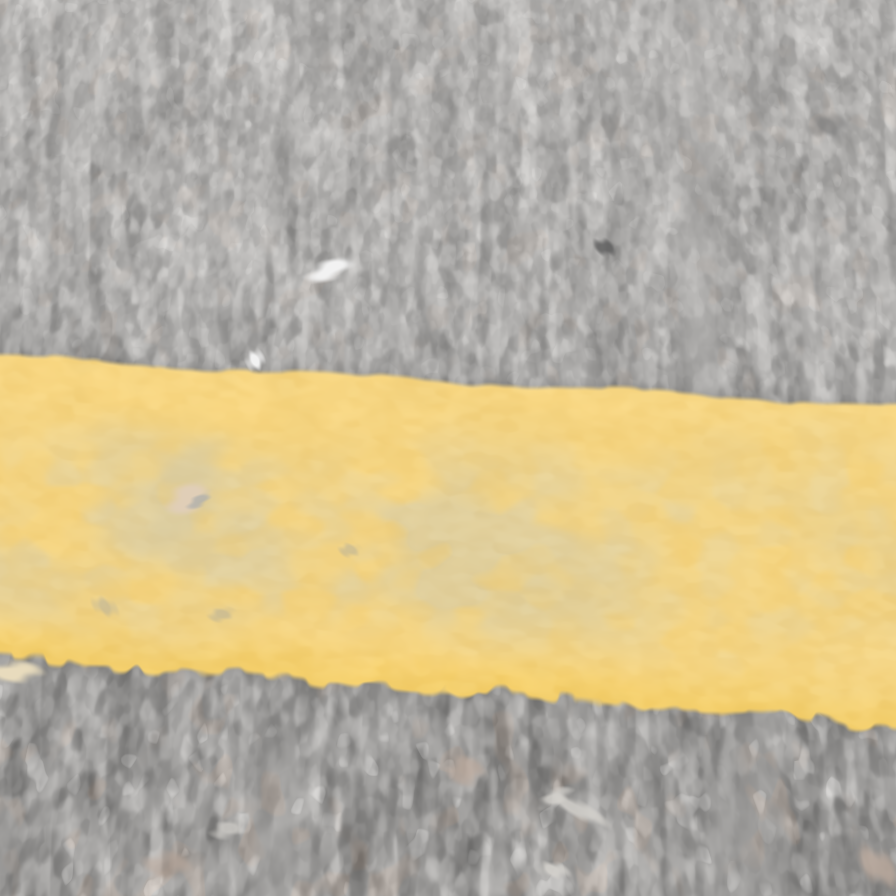
Reproduce this texture procedurally as a WebGL 1 fragment shader.

```glsl
precision highp float;
uniform vec2 u_resolution;

vec2 hash2(vec2 c) {
  return fract(sin(vec2(dot(c, vec2(127.1, 311.7)), dot(c, vec2(269.5, 183.3)))) * 43758.5);
}

// Cellular noise whose cell values blend into soft grains, 0 to 1
float grains(vec2 p) {
  vec2 cell = floor(p);
  float sum = 0.0, weight = 0.0;
  for (int j = -1; j <= 1; j++) {
    for (int i = -1; i <= 1; i++) {
      vec2 c = cell + vec2(float(i), float(j));
      vec2 d = c + hash2(c) - p;
      float w = exp(-5.0 * dot(d, d));
      sum += w * hash2(c + 37.0).x;
      weight += w;
    }
  }
  return sum / weight;
}

// Soft mask of a rotated, ragged ellipse
float fleck(vec2 p, vec2 center, vec2 radius, float angle) {
  vec2 d = p - center;
  float c = cos(angle), s = sin(angle);
  d = vec2(c * d.x + s * d.y, c * d.y - s * d.x) / radius;
  float ragged = 0.15 * sin(d.x * 5.0 + d.y * 3.0 + center.x * 40.0);
  return 1.0 - smoothstep(0.4, 1.35, length(d) + ragged);
}

vec3 asphalt(vec2 p) {
  // Grains grow larger toward the bottom and stretch vertically
  vec2 q = vec2((p.x - 0.5) * (85.0 + 30.0 * p.y), p.y * (42.0 + 14.0 * p.y));
  float coarse = grains(q);
  float fine = grains(q * vec2(1.6, 1.9) + 19.0);
  float streak = grains(vec2(p.x * 90.0, p.y * 13.0) + 51.0);
  float patches = grains(p * vec2(11.0, 7.0) + 8.0);

  // Smooth vertical tracks with less grain
  float track = 0.7 * exp(-pow((p.x - 0.78) / 0.026, 2.0)) * smoothstep(0.5, 0.6, p.y)
    + 0.8 * (fleck(p, vec2(0.305, 0.07), vec2(0.035, 0.11), 0.0)
    + fleck(p, vec2(0.835, 0.09), vec2(0.045, 0.12), 0.0));
  float contrast = mix(1.2, 0.85, p.y) * (1.0 - 0.7 * min(track, 1.0));
  float relief = 0.16 * (coarse - 0.5) + 0.07 * (fine - 0.5) + 0.13 * (streak - 0.5);
  float tone = mix(0.605, 0.69, smoothstep(0.15, 0.85, p.y));
  tone += relief * contrast + 0.05 * (patches - 0.5);
  vec3 col = tone * vec3(1.005, 0.998, 0.988);

  // Scattered warm and pale aggregate
  float stones = grains(q * vec2(0.6, 0.8) + 73.0);
  float pale = grains(q * vec2(0.9, 1.2) + 131.0);
  float lower = 1.0 - smoothstep(0.1, 0.4, p.y);
  col += vec3(0.035, 0.012, -0.005) * smoothstep(0.7, 0.9, stones) * mix(0.5, 1.0, lower);
  col += 0.09 * smoothstep(0.72, 0.92, pale) * mix(0.4, 1.0, lower);

  // Larger stones and pits
  vec3 sandy = vec3(0.73, 0.66, 0.61);
  col = mix(col, sandy, 0.7 * fleck(p, vec2(0.52, 0.14), vec2(0.020, 0.016), 0.4));
  col = mix(col, sandy, 0.8 * fleck(p, vec2(0.98, 0.033), vec2(0.028, 0.015), -0.7));
  col = mix(col, sandy, 0.6 * fleck(p, vec2(0.185, 0.035), vec2(0.026, 0.014), 0.1));
  vec3 chalk = vec3(0.83, 0.82, 0.80);
  col = mix(col, chalk, 0.8 * fleck(p, vec2(0.645, 0.097), vec2(0.037, 0.008), -0.45));
  col = mix(col, chalk, 0.8 * fleck(p, vec2(0.62, 0.11), vec2(0.018, 0.008), 0.5));
  col = mix(col, chalk, 0.9 * fleck(p, vec2(0.618, 0.029), vec2(0.016, 0.008), -0.2));
  col = mix(col, chalk, 0.7 * fleck(p, vec2(0.255, 0.075), vec2(0.018, 0.009), 0.3));
  col = mix(col, vec3(0.36), 0.8 * fleck(p, vec2(0.675, 0.724), vec2(0.013, 0.008), -0.3));
  col = mix(col, vec3(0.50), 0.7 * fleck(p, vec2(0.925, 0.86), vec2(0.019, 0.012), 0.0));
  return col;
}

vec3 paint(vec2 p, float depth) {
  float cloud = grains(p * vec2(10.0, 16.0) + 5.0);
  float mottle = grains(p * vec2(34.0, 44.0) + 27.0);
  float brush = grains(p * vec2(60.0, 110.0) + vec2(0.0, p.x * 7.0));
  vec3 col = mix(vec3(0.965, 0.835, 0.505), vec3(0.955, 0.81, 0.42), smoothstep(0.83, 1.0, depth));

  // Worn haze through the middle, strongest at the left
  float haze = fleck(p, vec2(0.24, 0.40), vec2(0.48, 0.11), -0.08) * 0.75
    + fleck(p, vec2(0.80, 0.39), vec2(0.42, 0.14), -0.08) * 0.45;
  float wear = haze * smoothstep(0.15, 0.85, 0.5 * cloud + 0.5 * mottle);
  col = mix(col, vec3(0.855, 0.80, 0.63), min(1.2 * wear, 0.8));
  col += 0.025 * (mottle - 0.5) + 0.03 * (brush - 0.5) * vec3(0.6, 1.0, 1.6);

  // Scuff and small bare spots
  col = mix(col, vec3(0.84, 0.79, 0.63), 0.5 * fleck(p, vec2(0.205, 0.45), vec2(0.075, 0.03), 1.1));
  col = mix(col, vec3(0.88, 0.81, 0.74), 0.85 * fleck(p, vec2(0.209, 0.444), vec2(0.024, 0.015), 0.7));
  col = mix(col, vec3(0.69, 0.69, 0.68), 0.8 * fleck(p, vec2(0.222, 0.441), vec2(0.014, 0.006), 0.6));
  float bare = fleck(p, vec2(0.117, 0.323), vec2(0.014, 0.008), -0.5)
    + fleck(p, vec2(0.247, 0.314), vec2(0.013, 0.007), 0.2)
    + fleck(p, vec2(0.39, 0.386), vec2(0.011, 0.007), 0.0);
  return mix(col, vec3(0.72, 0.69, 0.59), 0.55 * bare);
}

void main() {
  vec2 p = gl_FragCoord.xy / u_resolution;

  // Sloping stripe edges, the lower one rougher
  float ripple = 0.003 * sin(p.x * 19.0 + 0.6) + 0.005 * (grains(vec2(p.x * 35.0, 3.0)) - 0.5);
  float top = 0.602 - 0.055 * p.x + ripple;
  float crumble = 0.016 * (grains(p * vec2(55.0, 30.0) + 91.0) - 0.5);
  float bottom = 0.267 - 0.077 * p.x + 0.003 * sin(p.x * 23.0 + 1.0) + crumble;
  float stripe = smoothstep(-0.004, 0.004, top - p.y) * smoothstep(-0.004, 0.004, p.y - bottom);

  vec3 road = asphalt(p);
  road *= 1.0 - 0.12 * exp(-abs(p.y - top) * 130.0) - 0.10 * exp(-abs(p.y - bottom) * 110.0);
  vec3 col = mix(road, paint(p, (top - p.y) / (top - bottom)), stripe);

  // Bright chips lying on the surface
  float chips = fleck(p, vec2(0.368, 0.699), vec2(0.026, 0.010), 0.45)
    + fleck(p, vec2(0.285, 0.598), vec2(0.009, 0.010), 0.0);
  col = mix(col, vec3(0.95), min(chips, 1.0));
  col = mix(col, vec3(0.91, 0.86, 0.74), fleck(p, vec2(0.016, 0.250), vec2(0.029, 0.011), 0.1));
  gl_FragColor = vec4(clamp(col, 0.0, 1.0), 1.0);
}
```
